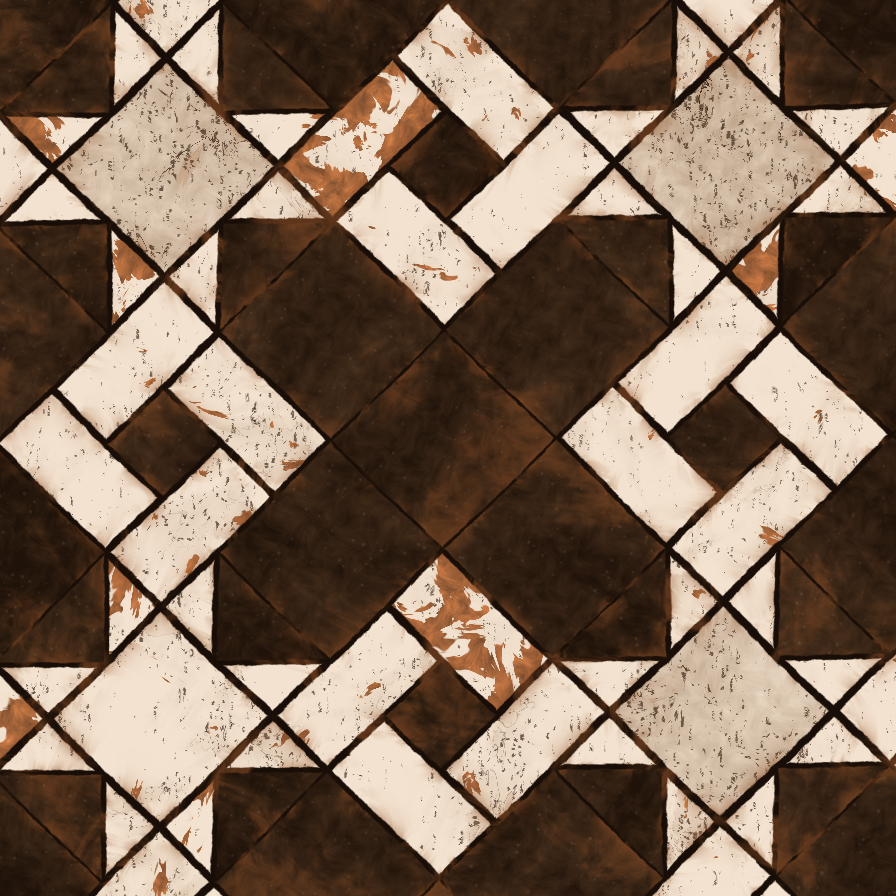
This pattern is drawn by a WebGL 1 fragment shader. Its source:

```glsl
precision highp float;
// Worn diagonal tile floor: pale star squares with triangle points, pale
// pinwheels that alternate in handedness, and dark square tiles between them.
// A 45 degree grid is folded into tiles; layered sines and cells add the wear.
uniform vec2 u_resolution;

#define UNIT 0.0877
#define CENTRE vec2(0.495, 0.509)
#define PALE_JOINT 0.048
#define DARK_JOINT 0.018
#define CREAM vec3(0.95, 0.885, 0.81)
#define TAN vec3(0.75, 0.65, 0.55)
#define RUST vec3(0.57, 0.32, 0.16)
#define BROWN vec3(0.27, 0.18, 0.11)
#define SOOT vec3(0.12, 0.07, 0.035)
#define CHIPPED_SHARE 0.17

struct Tile { float edge; float pale; float grime; vec2 id; };

vec2 hash2(vec2 p) {
  vec3 a = fract((p.xyx + 71.7) * vec3(0.1031, 0.1030, 0.0973));
  a += dot(a, a.yzx + 33.33);
  return fract((a.xx + a.yz) * a.zy);
}

// Layered, turned and warped sines, roughly -1 to 1
float mottle(vec2 p) {
  float sum = 0.0, amp = 0.6;
  for (int i = 0; i < 6; i++) {
    p = mat2(0.8, 0.6, -0.6, 0.8) * p * 1.75 + 0.8 * sin(p.yx * 1.3) + 1.7;
    sum += amp * sin(p.x) * sin(p.y);
    amp *= 0.68;
  }
  return sum;
}

// Cellular pits; density sets both how many and how large
float pits(vec2 p, float density) {
  vec2 cell = floor(p);
  float cover = 0.0;
  for (int j = -1; j <= 1; j++)
    for (int i = -1; i <= 1; i++) {
      vec2 g = cell + vec2(float(i), float(j));
      float r = 0.75 * (density - hash2(g + 17.3).x);
      float d = length(g + hash2(g) - p);
      cover = max(cover, step(0.0, r) * (1.0 - smoothstep(r - 0.1, r + 0.18, d)));
    }
  return cover;
}

// Four 2 by 1 bricks around a dark 1 by 1 square
Tile pinwheel(vec2 q) {
  vec2 cell = floor(q / 5.0);
  vec2 f = q - 5.0 * cell - 2.5;
  if (mod(cell.x + cell.y, 2.0) > 0.5) f = f.yx;
  vec2 a = abs(f);
  Tile t = Tile(0.5 - max(a.x, a.y), 0.0, 0.0, cell + 9.0);
  for (int k = 0; k < 4; k++) {
    if (f.x > 0.5 && f.y > -0.5 && t.pale < 0.5) {
      vec2 b = vec2(0.5, 1.0) - abs(f - vec2(1.0, 0.5));
      t = Tile(min(b.x, b.y), 1.0, 0.0, cell + 20.0 * float(k + 1));
    }
    f = vec2(f.y, -f.x);
  }
  return t;
}

Tile tileAt(vec2 q) {
  vec2 n = floor(q / 5.0 + 0.5);
  vec2 w = q - 5.0 * n, a = abs(w);
  float star = mod(n.x + n.y, 2.0);
  if (min(a.x, a.y) > 1.0) return pinwheel(q);
  // Large squares; some stars stay clean
  if (max(a.x, a.y) < 1.0)
    return Tile(1.0 - max(a.x, a.y), star, min(1.0, 0.8 * mod(n.x + 1.0, 3.0)), n + 130.0);
  // Strip running from a star to a dark square
  bool alongX = a.x > a.y;
  float s = max(a.x, a.y), across = alongX ? w.y : w.x, t = abs(across);
  vec2 id = 2.0 * n + (alongX ? vec2(sign(w.x), 0.0) : vec2(0.0, sign(w.y))) + 170.0;
  if (star < 0.5) s = 5.0 - s;
  if (s > 2.0) return Tile(min(1.0 - t, 1.0 - abs(s - 3.0)), 0.0, 0.0, id);
  float h = s - 1.0, slope = (h - t) * 0.7071;
  if (h > t) return Tile(min(1.0 - h, slope), 0.0, 0.0, id + 40.0);
  return Tile(min(-slope, min(h, 1.0 - t)), 1.0, 0.0, id + 90.0 + 30.0 * sign(across));
}

void main() {
  vec2 p = gl_FragCoord.xy / u_resolution - CENTRE;
  p = (p - 0.01 * p.yx) / vec2(1.01, 0.99);
  vec2 q = vec2(p.x + p.y, p.y - p.x) * 0.7071 / UNIT;
  q += 0.012 * sin(q.yx * 2.3 + 1.0);
  float soft = 1.0 / (UNIT * min(u_resolution.x, u_resolution.y));

  Tile tile = tileAt(q);
  vec2 h = hash2(tile.id), h2 = hash2(tile.id + 5.7);
  vec2 s = q + 40.0 * h;
  float broad = mottle(s * 0.8), mid = mottle(s * 2.1 + 9.0), fine = mottle(s * 7.0);

  // Pale glaze: soft stains, pits, hairline cracks and rusty chips
  float dirt = max(tile.grime, 0.35 * h2.y);
  vec3 pale = mix(CREAM, TAN, clamp(0.72 * tile.grime + 0.25 * broad + 0.22 * fine * dirt, 0.0, 1.0));
  float wear = clamp(0.2 + 0.28 * broad + 0.22 * dirt, 0.03, 0.6);
  float pitted = pits(s * 13.0 + fine, wear) * 0.65;
  pitted = max(pitted, pits(s * 4.5 + 0.5 * fine, 0.05 + 0.1 * wear));
  float crack = 1.0 - smoothstep(0.012, 0.05, abs(mid));
  pitted = max(pitted, crack * smoothstep(0.2, 0.6, broad) * dirt);
  pale = mix(pale, SOOT * 1.6, pitted * (0.15 + 0.85 * smoothstep(0.0, 0.2, dirt + 0.1)));
  float chipBias = h.x < CHIPPED_SHARE ? 0.05 : -0.95;
  float chip = smoothstep(0.0, 0.1, mid + 0.4 * broad + chipBias);
  pale = mix(pale, RUST * (1.1 + 0.3 * fine), chip * (1.0 - tile.grime) * 0.9);

  // Dark tiles: mottled brown with rust blooms
  float tone = 0.5 + 0.4 * broad + 0.25 * fine + 0.5 * (h.y - 0.5);
  vec3 dark = mix(SOOT, BROWN, clamp(tone, 0.0, 1.3));
  float bloom = smoothstep(0.1, 0.9, broad + 0.4 * mid + 0.6 * (h2.x - 0.5));
  dark = mix(dark, RUST * 0.72, bloom * 0.55 * (0.8 + 0.4 * fine));
  dark += 0.08 * pits(s * 9.0, 0.1 + 0.1 * h.x);

  // Rusted rims and rough joints
  float rim = exp(-11.0 * tile.edge) * smoothstep(-0.25, 0.6, mid + 0.3 * broad);
  vec3 colour = mix(dark, pale, tile.pale);
  colour = mix(colour, RUST * mix(0.85, 1.0, tile.pale), rim * 0.75);
  float width = mix(DARK_JOINT, PALE_JOINT, tile.pale) + 0.012 * fine;
  vec3 joint = mix(SOOT * 0.8, RUST * 0.65, smoothstep(0.0, 0.9, mottle(q * 1.5)));
  colour = mix(joint, colour, smoothstep(width - soft, width + soft, tile.edge));
  gl_FragColor = vec4(clamp(colour, 0.0, 1.0), 1.0);
}
```
